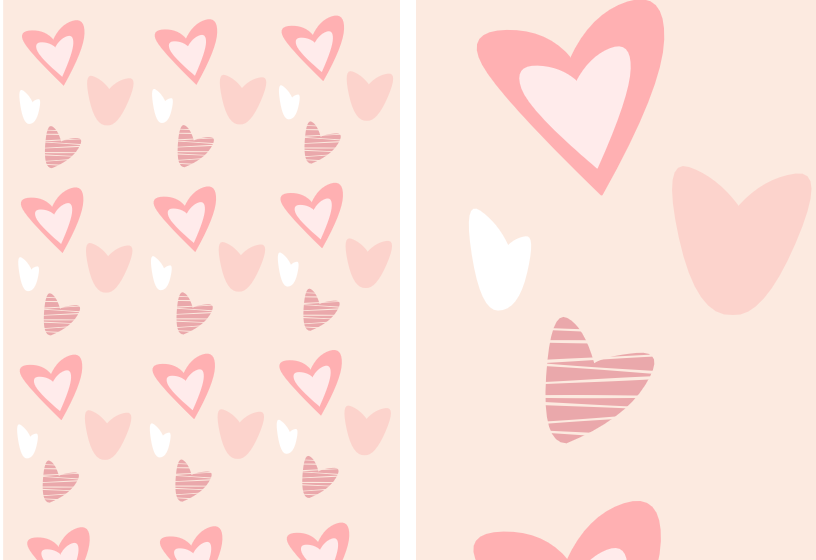
Left, the full canvas; right, a detail of the centre.
This pattern is drawn by a WebGL 2 fragment shader. Its source:

```glsl
#version 300 es
precision highp float;
// Hand-cut hearts in pink, blush, white and striped rose, repeated on cream.

uniform vec2 u_resolution;
out vec4 fragColor;

const float HEIGHT = 1152.0;           // canvas height in design units
const vec2 PITCH = vec2(273.0, 344.0); // spacing of the repeats

const vec3 CREAM = vec3(0.988, 0.918, 0.878);
const vec3 BLUSH = vec3(0.988, 0.828, 0.800);
const vec3 PINK  = vec3(1.000, 0.690, 0.700);
const vec3 PETAL = vec3(1.000, 0.922, 0.922);
const vec3 ROSE  = vec3(0.918, 0.660, 0.670);
const vec3 WHITE = vec3(1.0);

// Outline state: x = squared distance, y = sign (flips at each crossing)
void addEdge(vec2 p, vec2 a, vec2 b, inout vec2 state) {
    vec2 e = b - a, w = p - a;
    vec2 q = w - e * clamp(dot(w, e) / dot(e, e), 0.0, 1.0);
    state.x = min(state.x, dot(q, q));
    bvec3 c = bvec3(p.y >= a.y, p.y < b.y, e.x * w.y > e.y * w.x);
    if (all(c) || all(not(c))) state.y = -state.y;
}

// Quadratic curve from a to c, bent towards b
void addCurve(vec2 p, vec2 a, vec2 b, vec2 c, inout vec2 state) {
    vec2 last = a;
    for (int k = 1; k <= 8; k++) {
        float t = float(k) / 8.0;
        vec2 next = mix(mix(a, b, t), mix(b, c, t), t);
        addEdge(p, last, next, state);
        last = next;
    }
}

// One side of a heart: notch, shoulder, lobe, flank, tip
void addSide(vec2 p, vec2 notch, vec2 shoulder, vec2 lobe, vec2 flank, vec2 tip,
             inout vec2 state) {
    vec2 top = 0.5 * (shoulder + lobe), side = 0.5 * (lobe + flank);
    addCurve(p, notch, shoulder, top, state);
    addCurve(p, top, lobe, side, state);
    addCurve(p, side, flank, tip, state);
}

// Signed distance to a heart with separate left and right sides
float heart(vec2 p, vec2 notch, vec2 tip, vec2 l1, vec2 l2, vec2 l3,
            vec2 r1, vec2 r2, vec2 r3) {
    vec2 state = vec2(1e9, 1.0);
    addSide(p, notch, l1, l2, l3, tip, state);
    addSide(p, notch, r1, r2, r3, tip, state);
    return state.y * sqrt(state.x);
}

float fill(float d, float pixel) {
    return clamp(0.5 - d / pixel, 0.0, 1.0);
}

// Thin, uneven lines across the striped heart
float stripes(vec2 p, float pixel) {
    float cover = 0.0;
    for (int k = 0; k < 9; k++) {
        float n = float(k);
        float slope = 0.07 * sin(n * 2.4 + 0.6);
        float y = 227.0 + 8.7 * n + 1.5 * sin(n * 4.1) + slope * (p.x - 125.0);
        float halfWidth = 0.9 + 0.2 * sin(n * 1.7 + p.x * 0.05);
        cover = max(cover, fill(abs(p.y - y) - halfWidth, pixel));
    }
    return cover;
}

// Top left corner of a repeat, with its small misalignment
vec2 tileOrigin(vec2 id) {
    float lastColumn = step(1.5, id.x), lastRow = step(2.5, id.y);
    vec2 origin = vec2(1.5, 42.0) + PITCH * id;
    origin += vec2(2.3 - 2.3 * id.y, -2.0 * id.x);
    return origin + lastColumn * vec2(-12.0, -5.5) + lastRow * vec2(17.6, 11.0);
}

vec3 heartGroup(vec2 p, float pixel) {
    vec3 color = CREAM;
    float outer = heart(p, vec2(106, 41), vec2(127, 133),
        vec2(90, 21), vec2(34, 22), vec2(58, 66),
        vec2(120, 10), vec2(170, -6), vec2(168, 60)) - 1.0;
    float inner = heart(p, vec2(110, 56), vec2(124, 115),
        vec2(99, 46), vec2(67, 45), vec2(78, 76),
        vec2(119, 39), vec2(147, 28), vec2(146, 66)) - 0.5;
    float soft = heart(p, vec2(221, 141), vec2(217, 216),
        vec2(206, 121), vec2(168, 108), vec2(192, 218),
        vec2(238, 122), vec2(282, 116), vec2(238, 218));
    float small = heart(p, vec2(63, 168), vec2(56, 213),
        vec2(56, 153), vec2(32, 136), vec2(44, 213),
        vec2(68, 163), vec2(82, 161), vec2(70, 213));
    float striped = heart(p, vec2(122, 249), vec2(103, 304),
        vec2(115, 224), vec2(92, 212), vec2(86, 304),
        vec2(130, 244), vec2(172, 240), vec2(142, 288));
    color = mix(color, PINK, fill(outer, pixel));
    color = mix(color, PETAL, fill(inner, pixel));
    color = mix(color, BLUSH, fill(soft, pixel));
    color = mix(color, WHITE, fill(small, pixel));
    return mix(color, ROSE, fill(striped, pixel) * (1.0 - stripes(p, pixel)));
}

void main() {
    float pixel = HEIGHT / u_resolution.y;
    vec2 p = vec2(gl_FragCoord.x, u_resolution.y - gl_FragCoord.y) * pixel;
    vec2 id = clamp(floor((p - 20.0) / PITCH), vec2(0.0), vec2(2.0, 3.0));
    vec3 color = heartGroup(p - tileOrigin(id), pixel);
    // White margin along the left edge
    color = mix(color, WHITE, fill(p.x - 6.5, pixel));
    fragColor = vec4(color, 1.0);
}
```
